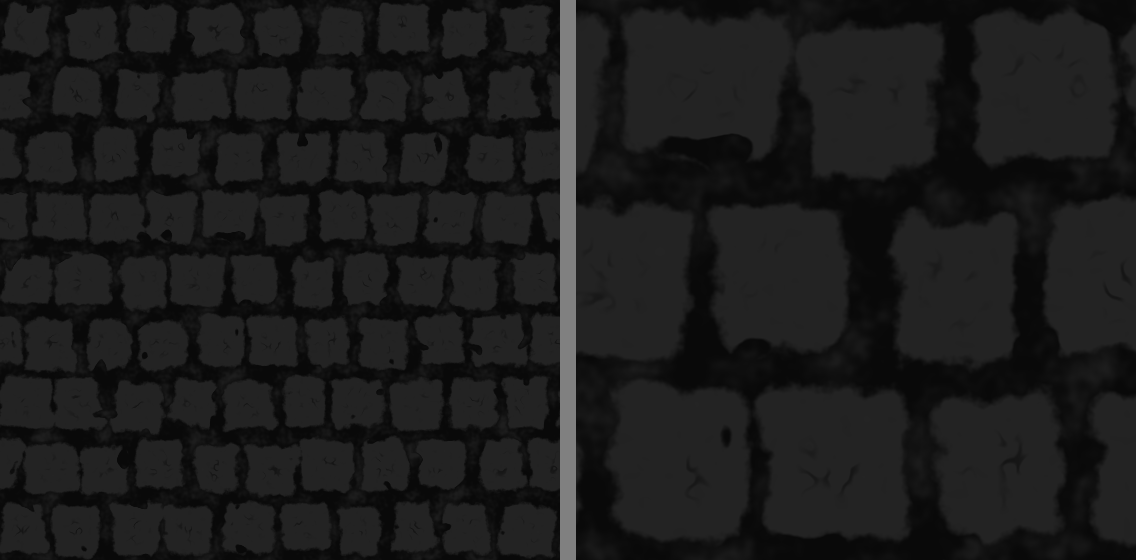
Left, the full canvas; right, a detail of the centre.
This texture is drawn by a Shadertoy shader. Its source:

```glsl
// Dark cobblestone paving: nine staggered rows of nine or ten worn square setts.
// Each sett is a jittered rounded-box distance, roughened by wrapping gradient
// noise; sooty joints and fine pits are layered on top. Tiles in both directions.

#define ROWS 9.0
#define STONE_HALF vec2(0.0425, 0.0435) // mean half size of a sett
#define SIZE_VARIATION 0.0065
#define CORNER_RADIUS 0.012
#define POSITION_JITTER 0.006
#define TILT 0.12
#define EDGE_SOFTNESS 0.0035
#define EDGE_ROUGHNESS 0.008
#define STONE_COLOR vec3(0.137)
#define JOINT_COLOR vec3(0.036)
#define DUST_COLOR vec3(0.118)
#define PIT_COLOR vec3(0.070)

// Horizontal stagger of each row, in cells, from the bottom up
const float ROW_SHIFT[9] = float[9](0.40, -0.10, 0.42, -0.10, 0.53, 0.11, 0.84, 0.20, 0.48);

// Integer hash of a lattice point and a seed, giving two values in 0..1
vec2 hash2(vec2 cell, float seed) {
    uvec3 v = uvec3(uint(cell.x), uint(cell.y), uint(seed)) * 1664525u + 1013904223u;
    v.x += v.y * v.z; v.y += v.z * v.x; v.z += v.x * v.y;
    v ^= v >> 16u;
    v.x += v.y * v.z; v.y += v.z * v.x;
    return vec2(v.xy & 65535u) / 65535.0;
}

float gradientDot(vec2 cell, vec2 offset, float period, float seed) {
    float angle = 6.28319 * hash2(mod(cell, period), seed).x;
    return dot(vec2(cos(angle), sin(angle)), offset);
}

// Gradient noise with a whole number of cells across the canvas
float noise(vec2 uv, float period, float seed) {
    vec2 p = uv * period, i = floor(p), f = p - i;
    vec2 w = f * f * f * (f * (f * 6.0 - 15.0) + 10.0);
    vec2 e = vec2(1.0, 0.0);
    float low = mix(gradientDot(i, f, period, seed),
                    gradientDot(i + e.xy, f - e.xy, period, seed), w.x);
    float high = mix(gradientDot(i + e.yx, f - e.yx, period, seed),
                     gradientDot(i + e.xx, f - e.xx, period, seed), w.x);
    return mix(low, high, w.y);
}

float fbm(vec2 uv, float period, float seed) {
    float sum = 0.0, gain = 1.0;
    for (int octave = 0; octave < 4; octave++) {
        sum += gain * noise(uv, period, seed + float(octave));
        period *= 2.0;
        gain *= 0.55;
    }
    return sum;
}

// Distance to one sett with its own size, tilt and taper
float settDistance(vec2 p, vec2 id) {
    vec2 shape = hash2(id, 2.0) * 2.0 - 1.0;
    vec2 size = hash2(id, 3.0) * 2.0 - 1.0;
    p += p.yx * TILT * vec2(shape.x, -shape.x);
    p.x *= 1.0 + 2.5 * shape.y * p.y;
    vec2 q = abs(p) - STONE_HALF - SIZE_VARIATION * size * vec2(1.0, 0.35) + CORNER_RADIUS;
    return length(max(q, 0.0)) + min(max(q.x, q.y), 0.0) - CORNER_RADIUS;
}

// x: distance to the nearest sett, y: distance from its centre
vec2 paving(vec2 uv) {
    vec2 nearest = vec2(1.0);
    for (int j = -1; j <= 1; j++) {
        float row = floor(uv.y * ROWS) + float(j);
        float rowId = mod(row, ROWS);
        float columns = rowId < 5.5 ? 10.0 : 9.0;
        float shift = ROW_SHIFT[int(rowId)];
        for (int i = -1; i <= 1; i++) {
            float column = floor(uv.x * columns - shift + 0.5) + float(i);
            vec2 id = vec2(mod(column, columns), rowId);
            vec2 center = vec2((column + shift) / columns, (row + 0.5) / ROWS);
            center += POSITION_JITTER * (hash2(id, 1.0) * 2.0 - 1.0);
            float d = settDistance(uv - center, id);
            if (d < nearest.x) nearest = vec2(d, length(uv - center));
        }
    }
    return nearest;
}

void mainImage(out vec4 fragColor, in vec2 fragCoord) {
    vec2 uv = fragCoord / iResolution.xy;

    // Bent outlines, ragged edges and occasional chips
    vec2 bend = vec2(noise(uv, 22.0, 11.0), noise(uv, 22.0, 12.0));
    vec2 sett = paving(uv + 0.007 * bend);
    float d = sett.x + EDGE_ROUGHNESS * fbm(uv, 42.0, 20.0);
    d += 0.035 * smoothstep(0.32, 0.65, noise(uv, 25.0, 30.0)) * smoothstep(-0.035, -0.01, sett.x);

    // Joints: darkest beside the setts, with patches of dust between
    float dust = smoothstep(-0.25, 0.75, fbm(uv, 18.0, 40.0) + 0.3 * noise(uv, 130.0, 45.0));
    dust *= 0.4 + 0.6 * smoothstep(0.0, 0.014, d);
    vec3 joint = mix(JOINT_COLOR, DUST_COLOR, dust);

    // Faces: flat, with thin broken pits gathered near the middle
    float crack = 1.0 - smoothstep(0.02, 0.16, abs(noise(uv, 62.0, 50.0) + 0.3 * noise(uv, 125.0, 51.0)));
    float broken = smoothstep(0.0, 0.35, noise(uv, 48.0, 55.0));
    float pits = crack * broken * (1.0 - smoothstep(0.008, 0.031, sett.y));
    vec3 stone = mix(STONE_COLOR, PIT_COLOR, 0.8 * pits);
    stone *= 1.0 + 0.03 * noise(uv, 90.0, 60.0);

    float face = 1.0 - smoothstep(-EDGE_SOFTNESS, EDGE_SOFTNESS, d);
    fragColor = vec4(mix(joint, stone, face), 1.0);
}
```
